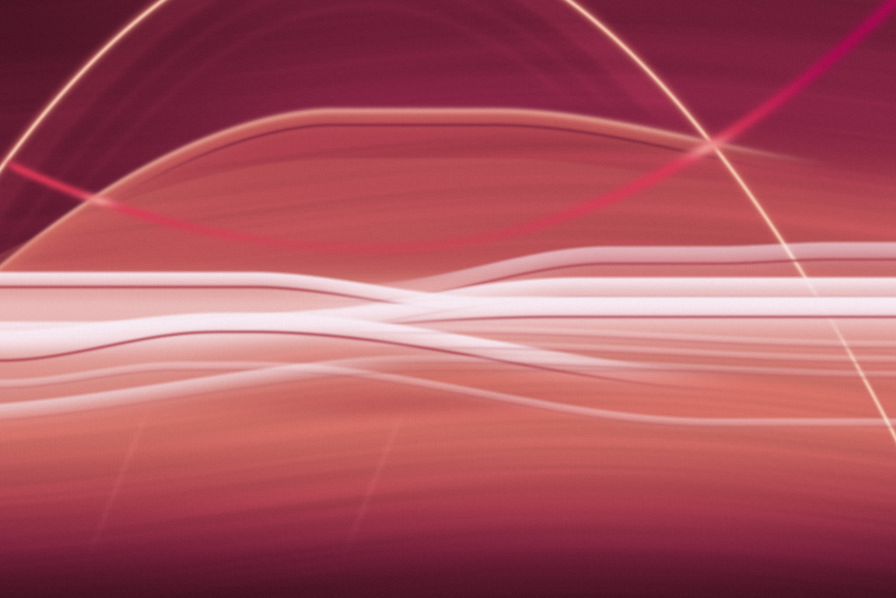
Write a WebGL 2 fragment shader that draws this background.

```glsl
#version 300 es
precision highp float;
// Draws flowing white light ribbons over a crimson haze with sweeping arcs.

uniform vec2 u_resolution;
out vec4 outColor;

const vec3 SHADOW = vec3(0.27, 0.07, 0.13);
const vec3 WINE = vec3(0.47, 0.125, 0.235);
const vec3 CRIMSON = vec3(0.66, 0.235, 0.295);
const vec3 ROSE = vec3(0.74, 0.32, 0.34);
const vec3 CORAL = vec3(0.81, 0.42, 0.385);
const vec3 BLUSH = vec3(0.88, 0.61, 0.58);
const vec3 CREAM = vec3(0.97, 0.80, 0.71);
const vec3 PEARL = vec3(0.97, 0.92, 0.95);
const vec3 MAGENTA = vec3(0.67, 0.03, 0.32);
const vec3 SCARLET = vec3(0.86, 0.22, 0.34);
const vec3 SEAM = vec3(0.68, 0.25, 0.30);
const float ASPECT = 1.5;
const float EDGE = 0.004;
const float FIBRE = 0.055;
const float GRAIN = 0.018;

float hash(vec2 p) {
  return fract(sin(dot(p, vec2(127.1, 311.7))) * 43758.5453);
}

float noise(vec2 p) {
  vec2 i = floor(p), f = fract(p);
  f = f * f * (3.0 - 2.0 * f);
  return mix(mix(hash(i), hash(i + vec2(1, 0)), f.x),
             mix(hash(i + vec2(0, 1)), hash(i + vec2(1, 1)), f.x), f.y);
}

// Soft line of half-width w at signed distance d
float line(float d, float w) { return exp(-d * d / (w * w)); }

// Crisp upper edge that fades downward; d is the depth below the edge
float ribbon(float d, float depth) {
  return smoothstep(-EDGE, EDGE, d) * line(max(d, 0.0), depth);
}

// Height of the large arch
float archHeight(float x) {
  return 0.817 - 0.262 * pow(max(1.0 - x / 0.37, 0.0), 1.75)
       - 0.095 * smoothstep(0.55, 1.0, x);
}

vec3 backdrop(float x, float y, float arch) {
  vec3 upper = mix(WINE * 1.13, WINE * 0.93, smoothstep(0.8, 1.0, y));
  upper *= mix(0.80, 1.0, smoothstep(0.0, 0.45, x));
  upper = mix(upper, SHADOW, 0.75 * exp(-length(vec2(x, 1.0 - y) * vec2(1.5, 1.0)) * 4.5));
  vec3 lower = mix(SHADOW, WINE, smoothstep(-0.02, 0.10, y));
  lower = mix(lower, CRIMSON, smoothstep(0.06, 0.18, y));
  lower = mix(lower, CORAL, smoothstep(0.13, 0.30, y));
  lower = mix(lower, ROSE, smoothstep(0.48, 0.58, y));
  lower = mix(lower, CRIMSON, smoothstep(0.6, 0.78, y));
  float blur = mix(0.008, 0.10, smoothstep(0.65, 1.0, x));
  return mix(upper, lower, smoothstep(-blur, blur, arch - y));
}

// Lays one glowing ribbon and the thin seam beneath it
void layer(inout vec3 c, float d, float depth, float glow, float gap, float seam) {
  c = mix(c, PEARL, glow * ribbon(d, depth));
  c = mix(c, SEAM, seam * line(d - gap, 0.0032));
}

void main() {
  vec2 p = gl_FragCoord.xy / u_resolution;
  float x = p.x, y = p.y;
  float arch = archHeight(x);
  vec3 c = backdrop(x, y, arch);

  // Fine fibres drawn out along the flow
  float flow = y - 0.05 * sin(x * 4.0 - 1.0);
  float fibre = noise(vec2(x * 2.5, flow * 38.0)) + 0.6 * noise(vec2(x * 3.0 + 7.0, flow * 130.0)) - 0.8;
  c *= 1.0 + FIBRE * fibre * 1.6;

  // Arch rim, seam and inner echo
  float d = arch - y;
  float fade = 1.0 - smoothstep(0.72, 0.95, x);
  c = mix(c, CORAL, 0.75 * fade * ribbon(d, 0.026));
  c = mix(c, CREAM, 0.45 * fade * line(d - 0.002, 0.006));
  c = mix(c, WINE, 0.6 * smoothstep(0.1, 0.3, x) * (1.0 - smoothstep(0.7, 0.9, x)) * line(d - 0.026, 0.0035));
  float echo = 0.735 - 0.16 * pow(max(1.0 - x / 0.38, 0.0), 1.8) - 0.07 * smoothstep(0.55, 1.0, x);
  c = mix(c, CORAL, 0.3 * (1.0 - smoothstep(0.5, 0.95, x)) * ribbon(echo - y, 0.04));

  // Steep streak at upper left with faint parallel traces
  float slope = (2.0 - 4.9 * x) / ASPECT;
  float steep = (y - (0.717 + 2.0 * x - 2.45 * x * x)) / sqrt(1.0 + slope * slope);
  float above = smoothstep(0.0, 0.05, y - arch);
  c += above * 0.11 * CRIMSON * line(steep + 0.025, 0.025);
  for (int i = 1; i < 4; i++) c += above * 0.045 * CRIMSON * line(steep + 0.045 * float(i), 0.008);
  c = mix(c, CORAL, 0.65 * line(steep, 0.009));
  c = mix(c, CREAM, 0.9 * line(steep, 0.0038));

  // Sagging red arc, strongest towards its ends
  float dx = x - 0.42;
  float bend = dx > 0.0 ? 1.237 : 0.84;
  float sag = (y - 0.584 - bend * dx * dx) / sqrt(1.0 + pow(2.0 * bend * dx / ASPECT, 2.0));
  vec3 red = mix(SCARLET, MAGENTA, smoothstep(0.78, 0.95, x));
  float power = mix(0.35, 0.9, smoothstep(0.08, 0.36, abs(dx))) * smoothstep(0.0, 0.02, x);
  float arc = line(sag, mix(0.008, 0.012, x));
  c = mix(c, red, power * arc);
  c = mix(c, CREAM, 0.6 * arc * line(d - 0.012, 0.022));

  // Broad haze around the ribbons, spreading lower at the left
  float spread = y > 0.49 ? 0.04 : mix(0.14, 0.085, smoothstep(0.0, 0.5, x));
  c = mix(c, BLUSH, 0.85 * line(y - 0.49, spread));
  c = mix(c, PEARL, 0.42 * line(y - 0.485, spread * 0.65));
  float fan = 0.35 + 0.13 * x - y;
  c = mix(c, BLUSH, 0.4 * (1.0 - smoothstep(0.1, 0.4, x)) * line(fan, 0.05));
  c = mix(c, CRIMSON, 0.3 * line(x - 0.43, 0.17) * line(y - 0.325, 0.022));

  // Main ribbons, from upper to lower
  float right = smoothstep(0.32, 0.6, x), left = 1.0 - smoothstep(0.3, 0.55, x);
  layer(c, 0.525 + 0.063 * smoothstep(0.4, 0.68, x) + 0.007 * smoothstep(0.8, 0.93, x) - y, 0.034, 0.62 * right, 0.029, 0.65 * right);
  layer(c, 0.44 + 0.096 * smoothstep(0.15, 0.65, x) - y, 0.030, 0.3 + 0.65 * right, 0.034, 0.45 * right);
  layer(c, 0.545 - 0.042 * smoothstep(0.28, 0.55, x) - y, 0.027, 0.92, 0.025, 0.75 * left);
  layer(c, 0.462 + 0.041 * smoothstep(0.1, 0.62, x) - y, 0.030, 0.85, 0.033, 0.65 * right);
  float lower = 0.447 + 0.03 * smoothstep(0.0, 0.25, x) - 0.1 * smoothstep(0.28, 0.85, x);
  float tail = 1.0 - smoothstep(0.5, 0.85, x);
  layer(c, lower - y, 0.032, 0.95 * tail, mix(0.05, 0.032, smoothstep(0.0, 0.22, x)), 0.75 * tail);

  // Thin strands crossing below
  float sink = 0.365 + 0.03 * smoothstep(0.0, 0.2, x) - 0.095 * smoothstep(0.28, 0.8, x);
  layer(c, sink - y, 0.013, 0.42, 0.014, 0.2);
  layer(c, 0.318 + 0.09 * smoothstep(-0.1, 0.5, x) - y, 0.022, 0.6 * left, 0.028, 0.15);
  for (int i = 0; i < 3; i++) {
    float k = float(i);
    float strand = 0.455 - 0.025 * k - 0.025 * smoothstep(0.5, 1.0, x);
    layer(c, strand - y, 0.010, 0.32 * right, 0.012, 0.2 * right);
  }

  // Faint slanted glints near the bottom
  for (int i = 0; i < 2; i++) {
    float glint = x - 0.08 - 0.285 * float(i) - 0.27 * y;
    c += 0.025 * line(glint, 0.004) * smoothstep(0.04, 0.15, y) * (1.0 - smoothstep(0.25, 0.34, y));
  }

  c += GRAIN * (hash(floor(p * vec2(768.0, 512.0))) - 0.5);
  outColor = vec4(clamp(c, 0.0, 1.0), 1.0);
}
```
